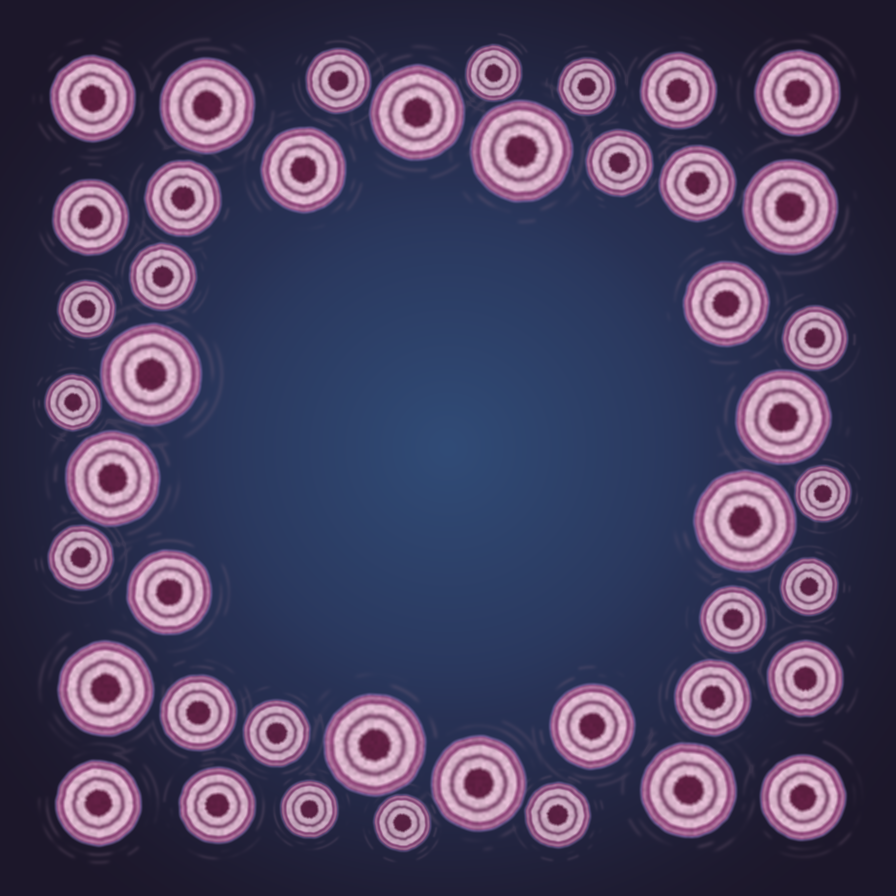
Reproduce this background procedurally as a Shadertoy shader.

```glsl
// A square wreath of ringed pink discs with wispy halos on a deep blue glow.
// Two rows of discs (outer and inner) are laid along one side by smooth
// curves, then the side is turned by quarter turns to close the frame.

const int OUTER_COUNT = 7;
const int DISC_COUNT = 11;

// Disc radii along one side: outer row, then inner row
const float RADII[DISC_COUNT] = float[DISC_COUNT](
    0.048, 0.0535, 0.0367, 0.0535, 0.0318, 0.0326, 0.043,
    0.043, 0.0378, 0.0573, 0.048);

const vec3 CORE = vec3(0.38, 0.12, 0.26);
const vec3 PALE = vec3(0.89, 0.74, 0.83);
const vec3 MAUVE = vec3(0.51, 0.29, 0.44);
const vec3 RIM = vec3(0.57, 0.27, 0.48);
const vec3 FRINGE = vec3(0.46, 0.38, 0.62);
const vec3 HALO = vec3(0.48, 0.38, 0.48);

float hash(vec2 p) {
    p = fract(p * vec2(0.1031, 0.1137));
    p += dot(p, p.yx + 33.33);
    return fract((p.x + p.y) * p.x * 17.0);
}

float noise(vec2 p) {
    vec2 cell = floor(p), f = fract(p);
    f = f * f * (3.0 - 2.0 * f);
    return mix(mix(hash(cell), hash(cell + vec2(1, 0)), f.x),
               mix(hash(cell + vec2(0, 1)), hash(cell + vec2(1, 1)), f.x), f.y);
}

// Soft ring of given radius and width, 1 on its centre line
float ring(float d, float radius, float width) {
    float t = (d - radius) / width;
    return exp(-t * t);
}

// Outer row: spread along the side, larger discs sit further in
vec2 outerCentre(float k, float radius) {
    float gap = k - 2.15;
    float along = 0.1029 + 0.1133 * k - 0.000117 * k * k * k
                + 0.0501 * exp(-0.9 * gap * gap);
    float depth = 0.026 + 1.75 * radius + mod(k, 2.0) * (0.0038 * k - 0.0052);
    return vec2(along, depth);
}

// Inner row: spacing widens away from the far corner
vec2 innerCentre(float j) {
    float j4 = j * j * j * j;
    return vec2(0.7786 - 0.0866 * j - 0.00074 * j * j4,
                0.2044 - 0.0234 * j + 0.00068 * j4);
}

vec3 background(vec2 p) {
    float r = length(p - 0.5);
    vec3 c = mix(vec3(0.19, 0.295, 0.465), vec3(0.16, 0.205, 0.35),
                 clamp(r / 0.3, 0.0, 1.0));
    return mix(c, vec3(0.11, 0.09, 0.165), smoothstep(0.22, 0.64, r));
}

// Ringed colour; d is 1 on the disc edge
vec3 discColour(float d, float grain) {
    vec3 c = mix(CORE, PALE, smoothstep(0.25, 0.37, d));
    c = mix(c, MAUVE, 0.9 * ring(d, 0.56, 0.06));
    c = mix(c, RIM, smoothstep(0.75, 0.84, d));
    c = mix(c, PALE, 0.4 * ring(d, 0.91, 0.045));
    c = mix(c, FRINGE, smoothstep(0.93, 1.0, d));
    return c * (0.93 + 0.12 * grain);
}

// Broken arcs just outside the disc
float haloArcs(float d, vec2 dir, float seed) {
    float inner = ring(d, 1.2, 0.05) * smoothstep(0.45, 0.8, noise(dir * 3.0 + seed));
    float outer = ring(d, 1.38, 0.05) * smoothstep(0.45, 0.8, noise(dir * 3.5 + seed + 9.0));
    return inner + 0.8 * outer;
}

void mainImage(out vec4 fragColor, in vec2 fragCoord) {
    vec2 uv = fragCoord / iResolution.xy;
    vec2 p = vec2(uv.x, 1.0 - uv.y);
    float pixel = 1.0 / iResolution.y;
    float halo = 0.0, cover = 0.0;
    vec3 ink = vec3(0.0);

    for (int side = 0; side < 4; side++) {
        for (int i = 0; i < DISC_COUNT; i++) {
            float radius = RADII[i];
            vec2 centre = i < OUTER_COUNT ? outerCentre(float(i), radius)
                                          : innerCentre(float(i - OUTER_COUNT));
            vec2 offset = p - centre;
            float d = length(offset) / radius;
            if (d > 1.6) continue;

            // Uneven outline and grain
            vec2 dir = offset / max(length(offset), 1e-5);
            float seed = float(side * DISC_COUNT + i) * 7.3 + 20.0;
            float wobble = d + 0.03 * (noise(dir * 5.0 + seed) - 0.5);
            float grain = noise(offset * 260.0 + seed);
            float blur = max(0.0022, pixel) / radius;
            float mask = 1.0 - smoothstep(1.0 - blur, 1.0 + blur, wobble);
            mask *= mix(0.86, 0.98, smoothstep(0.03, 0.05, radius));

            ink = mix(ink, discColour(wobble, grain), mask);
            cover = mix(cover, 1.0, mask);
            halo += haloArcs(d, dir, seed);
        }
        p = vec2(p.y, 1.0 - p.x); // next side by a quarter turn
    }

    vec3 colour = mix(background(uv), HALO, 0.25 * min(halo, 1.0));
    fragColor = vec4(colour * (1.0 - cover) + ink, 1.0);
}
```
